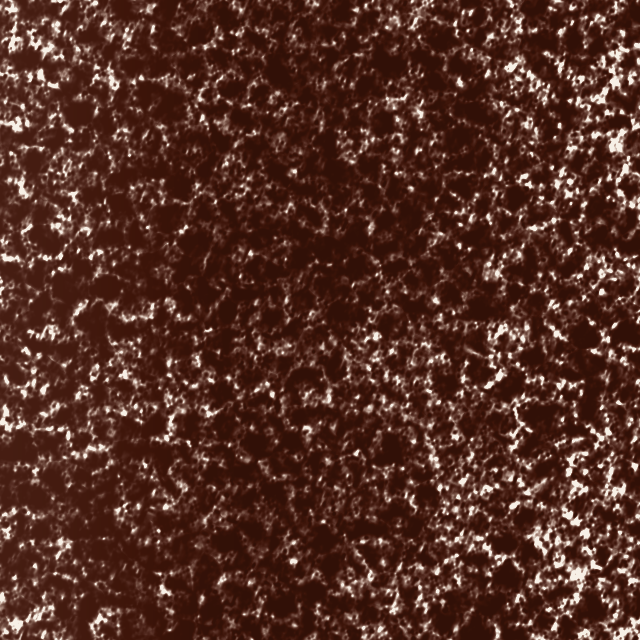
Reproduce this texture procedurally as a Shadertoy shader.

```glsl
// Glossy dark brown pebbled leather with broken glints along its creases.

// Tones from shaded leather to full glint, evenly spaced in brightness
const int TONE_COUNT = 6;
const vec3 TONES[TONE_COUNT] = vec3[](
    vec3(0.24, 0.08, 0.035),
    vec3(0.35, 0.19, 0.15),
    vec3(0.47, 0.33, 0.28),
    vec3(0.64, 0.51, 0.46),
    vec3(0.80, 0.71, 0.66),
    vec3(0.97, 0.94, 0.90));

// Feature counts across the canvas
const vec2 PEBBLE_SCALE = vec2(22.0, 25.0);
const vec2 BUMP_SCALE = vec2(52.0, 48.0);
const vec2 FLECK_SCALE = vec2(185.0, 130.0);
const vec2 SPARK_SCALE = vec2(250.0, 205.0);
const float CLUMP_SCALE = 31.0;
const float PATCH_SCALE = 5.0;

const float FLECK_TILT = 0.4;
const float WARP_SCALE = 34.0;
const float WARP_AMOUNT = 0.016;

// Weights of the layers
const float CREASE_WEIGHT = 0.50;
const float BUMP_WEIGHT = 0.45;
const float CLUMP_WEIGHT = 0.30;
const float PATCH_WEIGHT = 0.14;
const float DIM_CENTER = 0.45;
const float LEFT_HAZE = 0.11;

vec2 hash2(vec2 cell) {
    uvec2 h = uvec2(ivec2(cell)) * uvec2(1597334673u, 3812015801u);
    uint n = (h.x ^ h.y) * 1597334673u;
    n = (n ^ (n >> 15)) * 2246822519u;
    n ^= n >> 13;
    uint m = n * 3266489917u;
    m ^= m >> 16;
    return vec2(n & 65535u, m & 65535u) / 65535.0;
}

// Two channels of smooth value noise, scaled to zero mean and unit deviation
vec2 noise2(vec2 p) {
    vec2 cell = floor(p);
    vec2 f = fract(p);
    f = f * f * (3.0 - 2.0 * f);
    vec2 low = mix(hash2(cell), hash2(cell + vec2(1, 0)), f.x);
    vec2 high = mix(hash2(cell + vec2(0, 1)), hash2(cell + vec2(1, 1)), f.x);
    return (mix(low, high, f.y) - 0.5) / 0.2145;
}

// Distances to the nearest and the second nearest scattered point
vec2 cellDistances(vec2 p) {
    vec2 cell = floor(p);
    vec2 nearest = vec2(9.0);
    for (int y = -1; y <= 1; y++) {
        for (int x = -1; x <= 1; x++) {
            vec2 site = cell + vec2(x, y);
            float d = length(site + hash2(site) - p);
            nearest.y = min(nearest.y, max(nearest.x, d));
            nearest.x = min(nearest.x, d);
        }
    }
    return nearest;
}

vec3 toneRamp(float brightness) {
    float step01 = brightness * float(TONE_COUNT - 1);
    vec3 color = TONES[0] * (1.0 + 0.8 * min(step01, 0.0));
    for (int i = 1; i < TONE_COUNT; i++) {
        color = mix(color, TONES[i], clamp(step01 - float(i - 1), 0.0, 1.0));
    }
    return color;
}

void mainImage(out vec4 fragColor, in vec2 fragCoord) {
    vec2 uv = fragCoord / iResolution.y;
    float across = fragCoord.x / iResolution.x;

    // Uneven pebbles: creases between large cells, small bumps over them
    vec2 p = uv + WARP_AMOUNT * 0.2145 * noise2(uv * WARP_SCALE + 7.0);
    vec2 pebble = cellDistances(p * PEBBLE_SCALE);
    float crease = (0.27 - (pebble.y - pebble.x)) / 0.19;
    float bump = (0.46 - cellDistances(p * BUMP_SCALE + 90.0).x) / 0.20;
    float clump = noise2(p * CLUMP_SCALE + 40.0).x;
    float patches = noise2(uv * PATCH_SCALE + 20.0).y;
    float relief = CREASE_WEIGHT * crease + BUMP_WEIGHT * bump
                 + CLUMP_WEIGHT * clump + PATCH_WEIGHT * patches;

    // Tilted flecks that break the shine into sparks
    float c = cos(FLECK_TILT);
    float s = sin(FLECK_TILT);
    vec2 tilted = vec2(c * uv.x - s * uv.y, s * uv.x + c * uv.y);
    float fleck = 0.75 * noise2(tilted * FLECK_SCALE).x
                + 0.66 * noise2(tilted * SPARK_SCALE + 300.0).y;
    float roughness = mix(0.22, 0.78, smoothstep(-0.6, 0.8, relief));

    // Light comes from both sides, with a soft haze on the left
    float side = pow(abs(across - DIM_CENTER) / (1.0 - DIM_CENTER), 1.5);
    float shine = (relief + roughness * fleck) * mix(0.83, 1.22, side);
    shine = max(shine + 0.5 * (side - 0.4), -1.0);
    float brightness = 0.05 + 0.2 * shine + 0.1 * shine * shine;
    brightness += LEFT_HAZE * smoothstep(0.4, 0.0, across);

    fragColor = vec4(toneRamp(brightness), 1.0);
}
```
